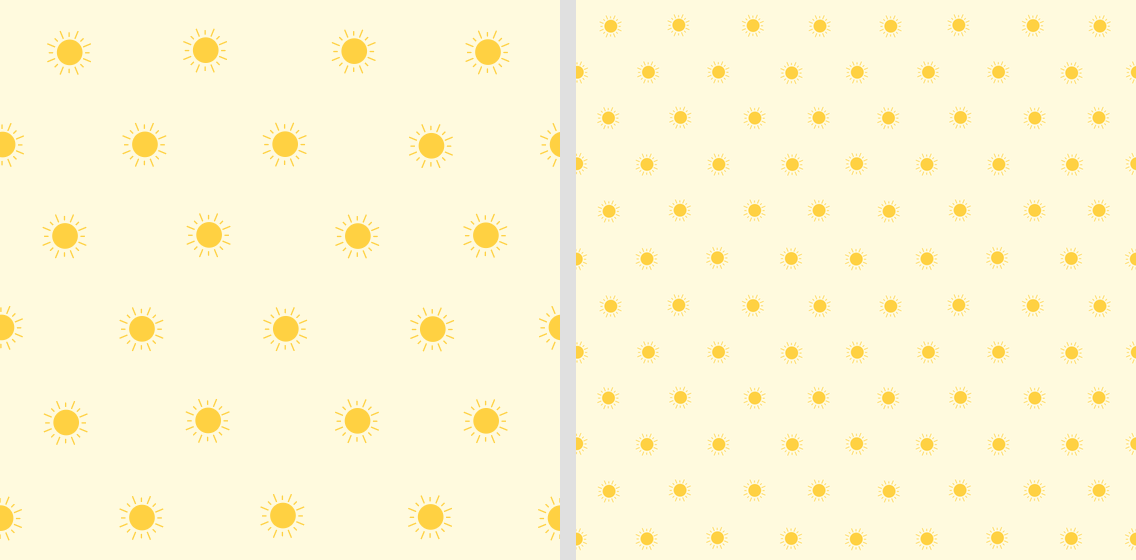
Left: one tile. Right: repeated 2 by 2.
A WebGL 1 fragment shader for this pattern:

```glsl
precision highp float;
// Small yellow suns scattered over a cream ground in a staggered 4 by 6 grid.
// Each grid cell holds one slightly displaced sun: a disc inside a ring of
// sixteen alternating long and short strokes, folded from one angular sector.

uniform vec2 u_resolution;

#define GRID vec2(4.0, 6.0)            // suns across and down
#define DISC_RADIUS 0.0229
#define RAY_HALF_WIDTH 0.00118
#define RAY_COUNT 16.0
#define LONG_RAY vec2(0.0281, 0.0410)  // inner and outer radius
#define SHORT_RAY vec2(0.0296, 0.0353)
#define RING_OFFSET vec2(-0.0010, -0.0007)
#define JITTER vec2(0.0050, 0.0026)
#define COLUMN_DRIFT 0.0163
#define ROW_SWAY 0.0029
#define CREAM vec3(1.0, 0.98, 0.87)
#define SUN_YELLOW vec3(1.0, 0.82, 0.26)

const float TAU = 6.2831853;

vec2 hash2(vec2 p) {
  vec2 s = vec2(dot(p, vec2(127.1, 311.7)), dot(p, vec2(269.5, 183.3)));
  return fract(sin(s) * 43758.55);
}

// Distance to the nearest stroke of the ring
float raysDistance(vec2 p) {
  float sector = TAU / RAY_COUNT;
  float angle = atan(p.y, p.x);
  float index = floor(angle / sector + 0.5);
  float local = angle - index * sector;
  vec2 q = length(p) * vec2(cos(local), sin(local));
  vec2 span = mix(SHORT_RAY, LONG_RAY, mod(index, 2.0));
  q.x -= clamp(q.x, span.x, span.y);
  return length(q) - RAY_HALF_WIDTH;
}

float sunDistance(vec2 p) {
  return min(length(p) - DISC_RADIUS, raysDistance(p - RING_OFFSET));
}

// Displacement of the sun in a cell, identical for wrapped cells
vec2 sunOffset(vec2 cell, float oddRow) {
  vec2 offset = (hash2(cell) * 2.0 - 1.0) * JITTER;
  float drifting = 1.0 - step(0.5, abs(cell.x + oddRow - 3.0));
  offset.x += COLUMN_DRIFT * drifting;
  offset.y -= ROW_SWAY * cos(TAU * (4.6 - cell.y) / GRID.y);
  return offset;
}

void main() {
  vec2 uv = gl_FragCoord.xy / u_resolution;
  float pixel = 1.0 / min(u_resolution.x, u_resolution.y);

  // Staggered grid with a wrapped cell index
  vec2 grid = uv * GRID;
  float oddRow = mod(floor(grid.y), 2.0);
  grid.x += 0.5 - mix(0.024, 0.483, oddRow);
  vec2 cell = mod(floor(grid), GRID);

  vec2 p = (fract(grid) - vec2(0.5, 0.466)) / GRID;
  float d = sunDistance(p - sunOffset(cell, oddRow));

  float coverage = clamp(0.5 - d / pixel, 0.0, 1.0);
  gl_FragColor = vec4(mix(CREAM, SUN_YELLOW, coverage), 1.0);
}
```
